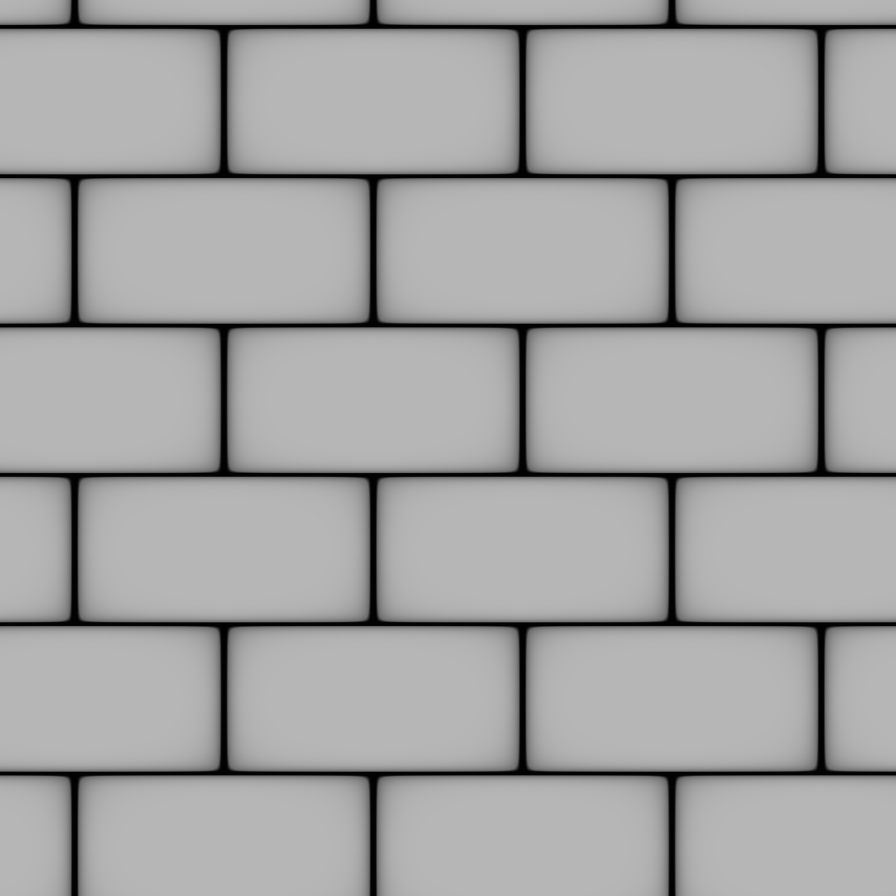
A Shadertoy shader for this pattern:

```glsl
// Distance to the joint in brick heights; it shrinks near corners, so joints flare there
float jointDistance(vec2 cell) {
    vec2 inset = max(0.5 - abs(cell - 0.5), 1e-4) * vec2(1.2, 1.0);
    vec2 closeness = pow(inset, vec2(-0.8));
    return pow(closeness.x + closeness.y, -1.25);
}

void mainImage(out vec4 fragColor, in vec2 fragCoord) {
    vec2 uv = fragCoord / iResolution.xy;

    // Running bond: 3 bricks across, 6 courses down, odd courses shifted by half
    vec2 grid = uv * vec2(3.0, 6.0) + vec2(-0.25, 0.18);
    grid.x -= 0.5 * mod(floor(grid.y), 2.0);
    float d = jointDistance(fract(grid));

    // Soft pillow shading, darkening towards the edges
    float brick = 0.715 - 0.605 * exp(-d / 0.0203);

    // Black joint, with an edge never sharper than a pixel
    float softness = max(0.0043, 3.0 / iResolution.y);
    float face = smoothstep(-softness, softness, d - 0.0113);
    fragColor = vec4(vec3(mix(0.006, brick, face)), 1.0);
}
```
